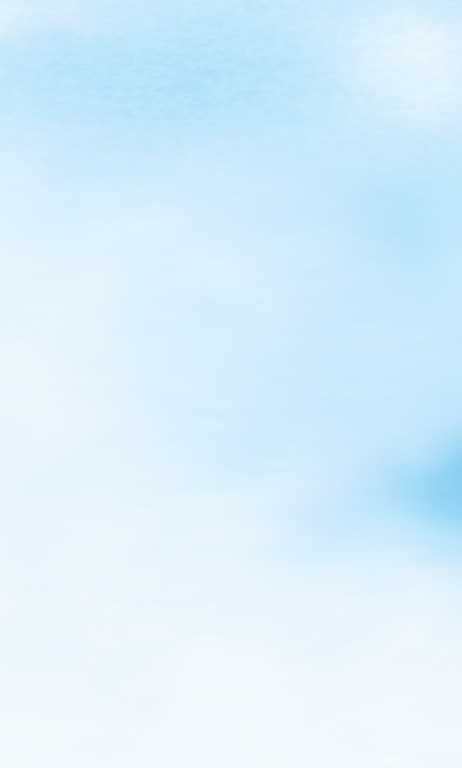
Reproduce this texture procedurally as a Shadertoy shader.

```glsl
// Pale sky-blue watercolour wash: broad soft pools of tone over a vertical fade,
// bent by smooth cellular noise, with faint brush streaks and paper grain on top.
// One scalar "tone" is built up, then mapped through a white-to-blue ramp.

const vec3 WHITE = vec3(0.97, 0.988, 1.0);
const vec3 MIST  = vec3(0.91, 0.96, 0.99);
const vec3 PALE  = vec3(0.83, 0.93, 0.99);
const vec3 SKY   = vec3(0.74, 0.90, 0.98);
const vec3 AZURE = vec3(0.62, 0.85, 0.96);
const vec3 DEEP  = vec3(0.50, 0.80, 0.95);

const float WARP = 0.045;          // how far pool edges wander
const float CLOUD_DEPTH = 0.05;    // tone change of cloudy patches
const float STREAK_DEPTH = 0.022;  // tone change of brush streaks
const float GRAIN_LOW = 0.012;     // paper grain in the calm area
const float GRAIN_HIGH = 0.055;    // paper grain near the top

// Pools of tone: centre xy, radius zw, in fractions of the canvas
const int POOLS = 9;
const vec4 POOL[POOLS] = vec4[POOLS](
    vec4(0.28, 0.91, 0.50, 0.12), vec4(0.92, 0.93, 0.20, 0.075),
    vec4(0.02, 0.98, 0.13, 0.04), vec4(0.87, 0.70, 0.17, 0.09),
    vec4(0.50, 0.65, 0.18, 0.05), vec4(0.06, 0.56, 0.25, 0.14),
    vec4(0.85, 0.50, 0.30, 0.08), vec4(0.96, 0.355, 0.28, 0.10),
    vec4(1.03, 0.355, 0.14, 0.07));
const float STRENGTH[POOLS] = float[POOLS](
    0.35, -0.32, -0.20, 0.20, -0.10, -0.16, 0.08, 0.34, 0.40);

vec3 hash3(vec2 cell) {
    vec3 q = fract(cell.xyx * vec3(0.1031, 0.1030, 0.0973));
    q += dot(q, q.yxz + 33.33);
    return fract((q.xxy + q.yzz) * q.zyx);
}

// Smooth cellular noise in -1..1: blends the values of nearby scattered points
float cellNoise(vec2 p) {
    vec2 base = floor(p);
    float total = 0.0, weight = 0.0;
    for (int j = -1; j <= 1; j++)
    for (int i = -1; i <= 1; i++) {
        vec2 cell = base + vec2(i, j);
        vec3 h = hash3(cell + 100.0);
        vec2 d = cell + h.xy - p;
        float w = exp(-6.0 * dot(d, d));
        total += w * (2.0 * h.z - 1.0);
        weight += w;
    }
    return total / weight;
}

vec3 ramp(float tone) {
    float t = clamp(tone, 0.0, 1.25) * 4.0;
    vec3 c = mix(WHITE, MIST, clamp(t, 0.0, 1.0));
    c = mix(c, PALE,  clamp(t - 1.0, 0.0, 1.0));
    c = mix(c, SKY,   clamp(t - 2.0, 0.0, 1.0));
    c = mix(c, AZURE, clamp(t - 3.0, 0.0, 1.0));
    return mix(c, DEEP, clamp(t - 4.0, 0.0, 1.0));
}

void mainImage(out vec4 fragColor, in vec2 fragCoord) {
    vec2 uv = fragCoord / iResolution.xy;
    vec2 p = fragCoord / iResolution.y;

    // Bend the layout so the pools lose their oval outlines
    vec2 bend = vec2(cellNoise(p * 7.0), cellNoise(p * 8.0 + 40.0));
    vec2 q = uv + WARP * bend * vec2(1.3, 0.6);

    // White foot rising to pale blue, deeper to the right
    float tone = mix(0.10, 0.48, smoothstep(0.0, 0.6, q.y));
    tone += 0.22 * (q.x - 0.5) * smoothstep(0.1, 0.4, q.y);

    for (int i = 0; i < POOLS; i++) {
        vec2 d = (q - POOL[i].xy) / POOL[i].zw;
        tone += STRENGTH[i] * exp(-dot(d, d));
    }

    // Cloudy patches and long, mostly level streaks
    tone += CLOUD_DEPTH * (cellNoise(p * vec2(9.0, 12.0) + 17.0)
                   + 0.4 * cellNoise(p * vec2(18.0, 30.0) + 63.0));
    tone += STREAK_DEPTH * cellNoise(p * vec2(16.0, 90.0) + bend);

    // Fine paper grain, strongest in the upper wash
    float grain = cellNoise(vec2(p.x + 0.3 * p.y, p.y - 0.15 * p.x) * vec2(110.0, 230.0));
    tone += grain * mix(GRAIN_LOW, GRAIN_HIGH, smoothstep(0.7, 0.9, q.y));

    fragColor = vec4(ramp(tone), 1.0);
}
```
